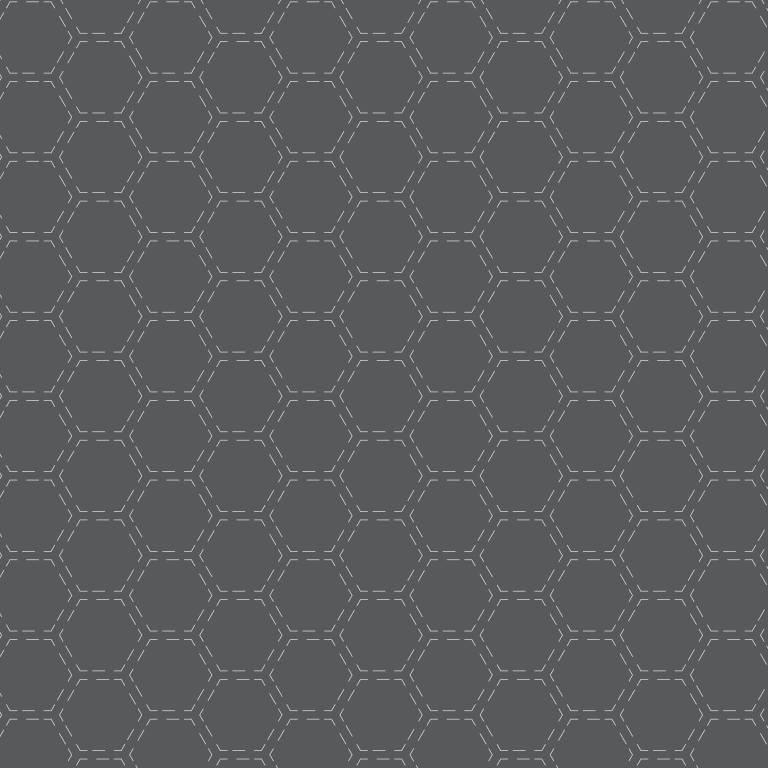
This pattern is drawn by a three.js fragment shader. Its source:

```glsl
// Staggered grid of flat-topped hexagons in fine pale dashes on slate grey.
varying vec2 vUv;

const vec3 SLATE = vec3(0.345, 0.35, 0.357);
const vec3 THREAD = vec3(0.9);
const vec2 PERIOD = vec2(0.18255, 0.10378);      // two columns wide, one row high
const vec2 FIRST_CENTER = vec2(0.0398, 0.9512);
const float APOTHEM = 0.0464;
const float LINE_WIDTH = 0.00088;
const float CORNER_START = 0.0172;               // distance from side midpoint to corner dash
const float MID_DASH_HALF = 0.0083;
const float MID_DASH_SHIFT = 0.0027;             // clockwise offset of the middle dash
const float SECTOR = 1.0471975;                  // sixth of a turn

// Offset from the nearest point of a rectangular lattice.
vec2 latticeOffset(vec2 p, vec2 period) {
  return p - period * floor(p / period + 0.5);
}

// Offset from the nearest center of two interleaved lattices.
vec2 staggeredOffset(vec2 p, vec2 period) {
  vec2 a = latticeOffset(p, period);
  vec2 b = latticeOffset(p - 0.5 * period, period);
  return dot(a, a) < dot(b, b) ? a : b;
}

// Folds all six sides onto one: x is outward, y runs clockwise along the side.
vec2 foldHexagon(vec2 p) {
  float angle = atan(p.y, p.x);
  float normalAngle = (floor(angle / SECTOR) + 0.5) * SECTOR;
  vec2 normal = vec2(cos(normalAngle), sin(normalAngle));
  return vec2(dot(p, normal), dot(p, vec2(normal.y, -normal.x)));
}

// Share of a pixel covered by a band of given half width.
float bandCoverage(float distance, float halfWidth, float pixel) {
  float upper = clamp((distance + halfWidth) / pixel + 0.5, 0.0, 1.0);
  float lower = clamp((distance - halfWidth) / pixel + 0.5, 0.0, 1.0);
  return upper - lower;
}

// One dash inside the side and half a dash at each corner.
float dashMask(float along, float pixel) {
  float middle = bandCoverage(along - MID_DASH_SHIFT, MID_DASH_HALF, pixel);
  float corner = clamp((abs(along) - CORNER_START) / pixel + 0.5, 0.0, 1.0);
  return max(middle, corner);
}

void main() {
  float pixel = max(fwidth(vUv.x), 0.00001);
  vec2 side = foldHexagon(staggeredOffset(vUv - FIRST_CENTER, PERIOD));
  float line = bandCoverage(side.x - APOTHEM, 0.5 * LINE_WIDTH, pixel);
  float ink = line * dashMask(side.y, pixel);
  gl_FragColor = vec4(mix(SLATE, THREAD, ink), 1.0);
}
```
